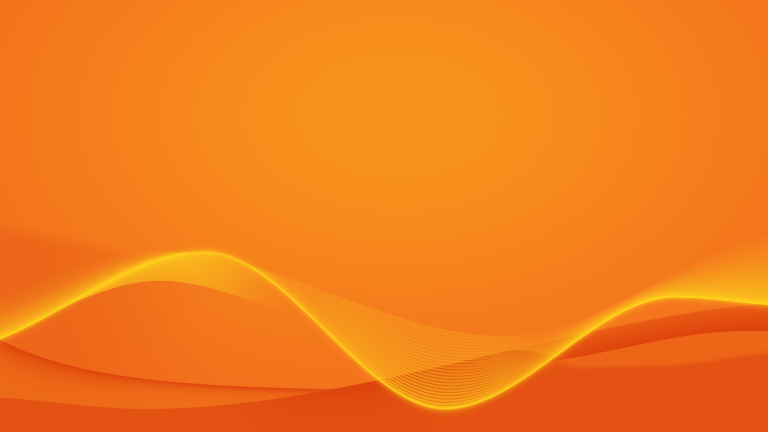
Write a Shadertoy shader that draws this background.

```glsl
// Flowing yellow ribbons over a warm orange backdrop with red folds below.
// Each edge is a chain of smooth steps between its crests and troughs;
// the space between two edges is shaded as sheet, veil or fine line mesh.

const vec2 CANVAS = vec2(16.0, 9.0);       // working units across the canvas
const vec2 LIGHT_CENTER = vec2(8.3, 6.6);
const vec2 LIGHT_SPREAD = vec2(8.0, 5.0);
const vec3 CORE_ORANGE = vec3(0.975, 0.575, 0.11);
const vec3 EDGE_ORANGE = vec3(0.945, 0.40, 0.11);
const vec3 FOLD_ORANGE = vec3(0.93, 0.43, 0.09);
const vec3 FLOOR_RED = vec3(0.89, 0.32, 0.07);
const vec3 DEEP_RED = vec3(0.86, 0.24, 0.04);
const vec3 GOLD = vec3(0.98, 0.73, 0.11);
const vec3 BRIGHT_YELLOW = vec3(1.0, 0.85, 0.10);
const float MESH_LINES = 24.0;

// Height change while moving from one turning point to the next
float stepTo(vec2 a, vec2 b, float x) {
    return (b.y - a.y) * smoothstep(a.x, b.x, x);
}

// Curve through four turning points
float wave(vec2 a, vec2 b, vec2 c, vec2 d, float x) {
    return a.y + stepTo(a, b, x) + stepTo(b, c, x) + stepTo(c, d, x);
}

// One inside the horizontal span, with soft ends
float span(float from, float to, float soft, float x) {
    return smoothstep(from - soft, from + soft, x)
         * (1.0 - smoothstep(to - soft, to + soft, x));
}

// Antialiased coverage above a curve
float above(float y, float curve, float aa) {
    return smoothstep(-aa, aa, y - curve);
}

vec3 backdrop(vec2 p) {
    vec2 d = (p - LIGHT_CENTER) / LIGHT_SPREAD;
    vec3 color = mix(EDGE_ORANGE, CORE_ORANGE, exp(-dot(d, d)));
    // Soft shade drifting in from the left
    float shadeTop = 4.3 - 0.19 * p.x;
    float shade = smoothstep(0.15, -0.25, p.y - shadeTop);
    shade *= 1.0 - smoothstep(0.5, 5.0, p.x);
    return mix(color, vec3(0.91, 0.38, 0.09), 0.65 * shade);
}

// Translucent red and orange folds along the bottom
vec3 folds(vec3 color, vec2 p, float aa) {
    float x = p.x, y = p.y;
    float sweep = wave(vec2(-0.5, 0.73), vec2(3.0, 0.48),
                       vec2(17.5, 2.75), vec2(20.0, 2.75), x);
    float slope = 0.85 + 1.07 * exp(-x / 2.1);
    float shelf = 1.4 + stepTo(vec2(10.5, 1.4), vec2(15.5, 2.1), x);
    float hem = wave(vec2(10.0, 1.3), vec2(13.5, 1.4),
                     vec2(17.0, 1.75), vec2(20.0, 1.75), x);

    // Left fold with a shadow under its upper edge
    float leftSide = 1.0 - smoothstep(6.5, 7.8, x);
    float underSlope = (1.0 - above(y, slope, aa)) * leftSide;
    color = mix(color, FOLD_ORANGE, 0.7 * underSlope);
    float slopeWidth = mix(0.28, 0.1, smoothstep(0.0, 4.0, x));
    float shadow = exp(-max(slope - y, 0.0) / slopeWidth);
    color = mix(color, DEEP_RED, 0.9 * shadow * underSlope);

    // Red floor, with a deeper lens in the middle
    float rightSide = smoothstep(10.5, 12.2, x);
    float floorTop = mix(sweep, hem, rightSide);
    float floorSoft = aa + 0.08 * rightSide;
    float underFloor = 1.0 - above(y, floorTop, floorSoft);
    color = mix(color, FLOOR_RED, underFloor);
    float lens = exp(-max(sweep - y, 0.0) / 0.5) * span(6.0, 9.6, 1.6, x);
    color = mix(color, DEEP_RED, 0.8 * lens * underFloor);

    // Right fold: dark band resting on a lighter shelf
    float band = (1.0 - above(y, sweep, aa)) * above(y, shelf, aa);
    float depth = clamp((sweep - y) / max(sweep - shelf, 0.05), 0.0, 1.0);
    color = mix(color, DEEP_RED, band * rightSide * mix(0.45, 0.9, depth));
    float ledge = (1.0 - above(y, shelf, aa)) * above(y, hem, aa + 0.08);
    return mix(color, vec3(0.92, 0.38, 0.08), 0.7 * ledge * rightSide);
}

// Golden ribbon that twists from arch to mesh to rising sheet
vec3 ribbon(vec3 color, vec2 p, float aa) {
    float x = p.x, y = p.y;
    float rim = wave(vec2(-1.25, 1.67), vec2(4.27, 3.75),
                     vec2(9.27, 0.48), vec2(14.06, 2.81), x)
              + stepTo(vec2(14.06, 2.81), vec2(16.7, 2.62), x);
    float crest = wave(vec2(-1.67, 2.67), vec2(3.33, 3.77),
                       vec2(10.5, 2.0), vec2(17.1, 4.375), x);
    float arch = wave(vec2(-1.25, 1.81), vec2(3.33, 3.15),
                      vec2(7.5, 2.2), vec2(9.0, 2.2), x);
    float width = max(crest - rim, 0.02);
    float t = clamp((y - rim) / width, 0.0, 1.0);
    float inside = above(y, rim, aa) * (1.0 - above(y, crest, aa));

    // Veil at the left and sheet at the right, fading upward
    float veil = pow(1.0 - t, 1.8) * (1.0 - smoothstep(3.0, 4.5, x));
    float sheet = pow(1.0 - t, 1.1) * smoothstep(9.8, 12.2, x);
    color = mix(color, GOLD, inside * max(0.9 * veil, sheet));

    // Mesh of lines that follow both edges
    float cellAA = 2.0 * aa * MESH_LINES / width;
    float cell = abs(fract(t * MESH_LINES) - 0.5);
    float lines = 1.0 - smoothstep(0.12, 0.12 + cellAA, cell);
    lines = mix(lines, 0.4, smoothstep(0.5, 1.2, cellAA));
    float mesh = inside * span(5.7, 11.0, 0.8, x);
    color = mix(color, GOLD, mesh * (0.12 + 0.6 * lines * (1.0 - 0.75 * t)));

    // Arch hanging below the rim
    float archFill = (1.0 - above(y, rim, aa)) * above(y, arch, aa);
    float u = clamp((rim - y) / max(rim - arch, 0.02), 0.0, 1.0);
    float archFade = 1.0 - smoothstep(3.8, 6.2, x);
    color = mix(color, GOLD, archFill * archFade * (1.0 - 0.35 * u));

    // Bright rim
    float glow = exp(-abs(y - rim) / 0.05) + 0.35 * exp(-abs(y - rim) / 0.22) * inside;
    return mix(color, BRIGHT_YELLOW, min(0.75 * glow, 1.0));
}

void mainImage(out vec4 fragColor, in vec2 fragCoord) {
    vec2 p = fragCoord / iResolution.xy * CANVAS;
    float aa = 0.8 * CANVAS.y / iResolution.y;
    vec3 color = folds(backdrop(p), p, aa);
    fragColor = vec4(ribbon(color, p, aa), 1.0);
}
```
